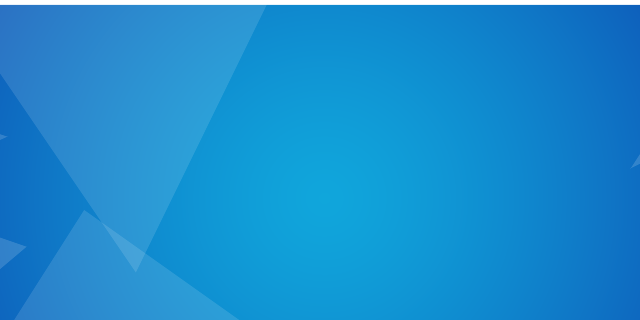
A Shadertoy shader for this background:

```glsl
#define GLOW_CENTER vec2(1.015, 0.38)
#define GLOW_RADIUS 1.13
#define GLOW_FALLOFF 1.35
#define GLOW_COLOR vec3(0.063, 0.650, 0.860)
#define RIM_COLOR vec3(0.055, 0.385, 0.740)
#define BAND_COLOR vec3(1.0)
#define BAND_EDGE 0.985
#define FACET_ALPHA 0.12
#define SHARD_ALPHA 0.15

// Signed distance to the line a-b, positive on its right side
float edgeDistance(vec2 p, vec2 a, vec2 b) {
    vec2 dir = normalize(b - a);
    return dot(p - a, vec2(dir.y, -dir.x));
}

// Smooth coverage of a triangle with counterclockwise corners
float triangle(vec2 p, vec2 a, vec2 b, vec2 c, float pixel) {
    float d = max(edgeDistance(p, a, b),
                  max(edgeDistance(p, b, c), edgeDistance(p, c, a)));
    return 1.0 - smoothstep(-0.5 * pixel, 0.5 * pixel, d);
}

vec3 whiten(vec3 color, float amount) {
    return mix(color, vec3(1.0), amount);
}

void mainImage(out vec4 fragColor, in vec2 fragCoord) {
    // Canvas units: width 2, height 1
    vec2 p = fragCoord / iResolution.xy * vec2(2.0, 1.0);
    float pixel = 1.0 / iResolution.y;

    // Radial glow
    float radius = min(length(p - GLOW_CENTER) / GLOW_RADIUS, 1.1);
    vec3 color = mix(GLOW_COLOR, RIM_COLOR, pow(radius, GLOW_FALLOFF));

    // Large translucent facets
    float upper = triangle(p, vec2(0.4245, 0.1484), vec2(0.8664, 1.052),
                           vec2(-0.192, 1.052), pixel);
    float lower = triangle(p, vec2(0.263, 0.344), vec2(0.011, -0.052),
                           vec2(0.821, -0.052), pixel);
    color = whiten(color, FACET_ALPHA * upper);
    color = whiten(color, FACET_ALPHA * lower);

    // Small shards entering from the sides
    float shards = triangle(p, vec2(0.0234, 0.573), vec2(-0.05, 0.597),
                            vec2(-0.05, 0.540), pixel);
    shards += triangle(p, vec2(0.0833, 0.229), vec2(-0.05, 0.275),
                       vec2(-0.05, 0.1165), pixel);
    shards += triangle(p, vec2(1.971, 0.474), vec2(2.05, 0.513),
                       vec2(2.05, 0.596), pixel);
    color = whiten(color, SHARD_ALPHA * shards);

    // Bright band along the top
    float band = smoothstep(-0.5 * pixel, 0.5 * pixel, p.y - BAND_EDGE);
    fragColor = vec4(mix(color, BAND_COLOR, band), 1.0);
}
```
